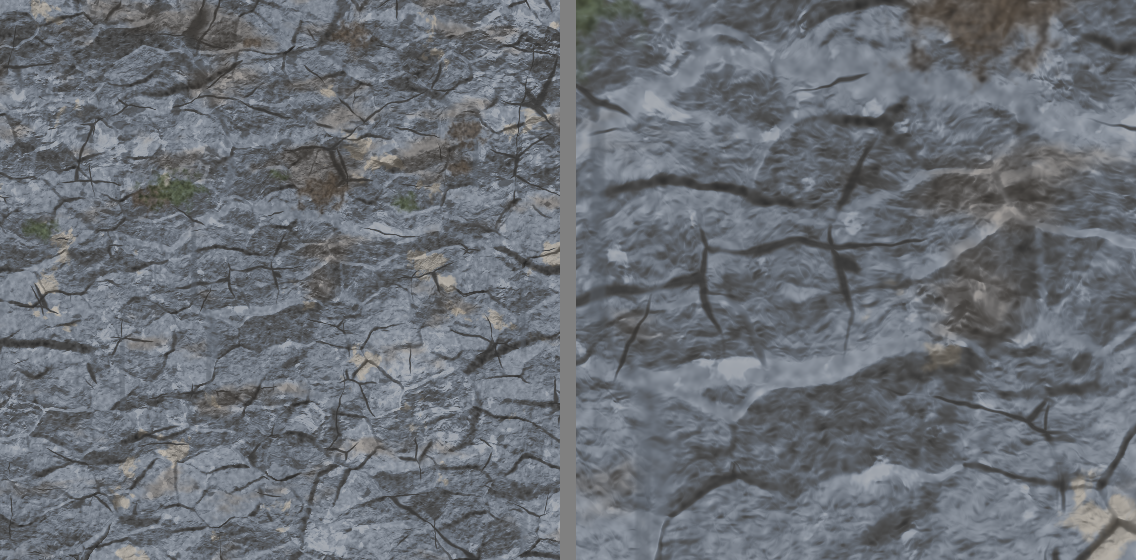
Left: the whole. Right: its middle third, enlarged.
This texture is drawn by a Shadertoy shader. Its source:

```glsl
// Weathered blue-grey limestone cliff with ledges, cracks, pale flecks and dry shrubs.
#define BASE_TONE 0.462
#define RELIEF 0.19
#define BLOCK_SCALE 6.0
#define FLECK_SCALE 46.0
#define FLECK_AMOUNT 0.75
#define CREAM_AMOUNT 0.65
#define CRACK_WIDTH 0.13
#define GRIT 0.17
#define SHRUBS 10
#define GROOVES 5
const vec3 CREAM = vec3(0.66, 0.62, 0.56), EARTH = vec3(0.43, 0.405, 0.38);
const vec3 DRY_BRUSH = vec3(0.34, 0.30, 0.26), GREEN_BRUSH = vec3(0.31, 0.35, 0.25);
const vec3 GROOVE_GREY = vec3(0.39, 0.42, 0.46);
const mat2 TURN = mat2(0.8, 0.6, -0.6, 0.8);

// Integer hash: two random values in 0..1 per lattice cell
vec2 hash2(vec2 cell) {
    const uint M = 1664525u;
    uvec2 v = uvec2(ivec2(cell)) * M + 1013904223u;
    for (int i = 0; i < 2; i++) {
        v.x += v.y * M;
        v.y += v.x * M;
        v ^= v >> 16u;
    }
    return vec2(v & 65535u) / 65535.0;
}
float corner(vec2 cell, vec2 f, vec2 o) {
    return dot(hash2(cell + o) * 2.0 - 1.0, f - o);
}
float gradientNoise(vec2 p) {
    vec2 c = floor(p), f = p - c;
    vec2 u = f * f * f * (f * (f * 6.0 - 15.0) + 10.0);
    return mix(mix(corner(c, f, vec2(0.0)), corner(c, f, vec2(1.0, 0.0)), u.x),
               mix(corner(c, f, vec2(0.0, 1.0)), corner(c, f, vec2(1.0)), u.x), u.y);
}
float fbm(vec2 p, int octaves) {
    float sum = 0.0, amp = 0.8;
    for (int i = 0; i < octaves; i++, amp *= 0.5) {
        sum += amp * gradientNoise(p);
        p = TURN * p * 2.03 + 17.3;
    }
    return sum;
}
// Tilted blocks: x is the blended plane height, y the gap between the two nearest sites
vec2 blocks(vec2 p) {
    vec2 c = floor(p), f = p - c;
    float height = 0.0, total = 0.0, nearest = 9.0, second = 9.0;
    for (int k = 0; k < 9; k++) {
        vec2 o = vec2(k % 3 - 1, k / 3 - 1);
        vec2 r = f - o - hash2(c + o);
        vec2 tilt = hash2(c + o + 71.0) * 2.0 - 1.0;
        float d = dot(r, r), w = exp(-30.0 * d);
        height += w * (dot(r, tilt) + 0.1 * tilt.x);
        total += w;
        second = min(second, max(nearest, d));
        nearest = min(nearest, d);
    }
    return vec2(height / max(total, 1e-12), sqrt(second) - sqrt(nearest));
}
// Rock relief: two sizes of block plus creased noise
float relief(vec2 p) {
    p *= vec2(0.85, 1.15) * BLOCK_SCALE;
    float h = 0.42 * blocks(p).x + 0.2 * blocks(p * 2.7 + 5.0).x;
    vec2 q = p * 0.67;
    float amp = 0.42;
    for (int i = 0; i < 7; i++, amp *= 0.54) {
        float n = gradientNoise(q);
        h += amp * (0.5 * n + 0.9 * abs(n));
        q = TURN * q * 2.0 + 9.7;
    }
    return h / BLOCK_SCALE;
}
float crack(vec2 p, float gape) {
    float w = CRACK_WIDTH * max(0.0, gape);
    return (1.0 - smoothstep(w * 0.3, w + 0.015, blocks(p).y)) * smoothstep(0.0, 0.1, gape);
}
void mainImage(out vec4 fragColor, in vec2 fragCoord) {
    vec2 p = fragCoord / iResolution.y;
    vec2 q = p + 0.022 * vec2(fbm(p * 9.0, 5), fbm(p * 9.0 + 40.0, 5));
    float upper = smoothstep(0.45, 0.8, p.y);
    // Daylight from above left
    vec2 e = vec2(0.0016, 0.0);
    vec2 slope = (vec2(relief(q + e.xy), relief(q + e.yx)) - relief(q)) / e.x;
    float lit = dot(normalize(vec3(-slope, 1.0)), vec3(-0.3, 0.75, 0.6));
    float tone = BASE_TONE + RELIEF * (lit - 0.5) + 0.09 * fbm(q * vec2(5.0, 7.0) + 8.0, 5);
    tone += GRIT * fbm(p * 105.0, 2);
    // Pale flecks in drifts, and small dark pits
    float grain = fbm(q * FLECK_SCALE, 4);
    float drift = gradientNoise(q * 6.0 + 23.0) + 0.5 * gradientNoise(q * 17.0);
    float fleck = smoothstep(0.2, 0.36, grain + 0.7 * drift);
    tone = mix(tone, 0.64 + 0.1 * (lit - 0.5), FLECK_AMOUNT * fleck * smoothstep(-0.1, 0.6, lit));
    float pit = smoothstep(0.26, 0.42, fbm(q * vec2(24.0, 38.0) + 50.0, 4) + 0.08 * upper);
    tone = mix(tone, 0.27, 0.65 * pit);
    // Level cracks above, upright joints below, each broken into short runs
    float gape = gradientNoise(q * 9.0 + 3.0) + 0.5 * gradientNoise(q * 27.0) - 0.06;
    float cracks = max(crack(q * vec2(5.0, 10.0), gape + 0.05 * upper),
                       crack(q * vec2(8.0, 4.0) + 31.0, 0.5 * gape - 0.04 * upper));
    tone = mix(tone, 0.20, 0.8 * cracks);
    // Blue tint in the middle tones
    float blueness = smoothstep(0.26, 0.46, tone) * (1.0 - 0.4 * smoothstep(0.58, 0.68, tone));
    vec3 color = vec3(tone) + vec3(-0.03, 0.0, 0.042) * blueness;
    // Earth on the ledges and fresh cream scars
    float earth = smoothstep(0.14, 0.4, fbm(q * vec2(6.0, 12.0) + 60.0, 5) + 0.13 * upper);
    color = mix(color, EARTH * tone / 0.46, 0.65 * earth);
    float scar = fbm(q * vec2(7.0, 8.0) + 90.0, 5) + 0.25 * grain + 0.04 * (1.0 - upper);
    scar = smoothstep(0.28, 0.36, scar) * (1.0 - cracks) * (1.0 - 0.7 * pit);
    color = mix(color, CREAM * (0.78 + 0.4 * lit), CREAM_AMOUNT * scar);
    // Drilled upright grooves
    for (int i = 0; i < GROOVES; i++) {
        vec2 center = hash2(vec2(i, 301)) * vec2(1.0, 0.6) + vec2(0.0, 0.2);
        vec2 d = abs(p - center - vec2(0.002 * gradientNoise(p * 20.0), 0.0));
        float groove = (1.0 - smoothstep(0.003, 0.006, d.x)) * (1.0 - smoothstep(0.05, 0.08, d.y));
        color = mix(color, GROOVE_GREY * (0.9 + 0.3 * grain), 0.45 * groove);
    }
    // Ragged shrubs on the upper ledges
    float twigs = fbm(p * 130.0 + 7.0, 2);
    for (int i = 0; i < SHRUBS; i++) {
        vec2 center = mix(vec2(0.0, 0.58), vec2(1.0, 0.97), hash2(vec2(i, 117)));
        vec2 kind = hash2(vec2(i, 211));
        float d = length((p - center) / vec2(1.25, 0.8)) / mix(0.012, 0.042, kind.x) - 0.9;
        d += 1.1 * gradientNoise(p * 55.0 + float(i)) + 0.8 * twigs;
        vec3 leaf = mix(DRY_BRUSH, GREEN_BRUSH, step(0.6, kind.y)) * (0.95 + 0.8 * twigs);
        color = mix(color, leaf, 0.75 * (1.0 - smoothstep(-0.6, 0.3, d)));
    }
    fragColor = vec4(clamp(color, 0.0, 1.0), 1.0);
}
```
